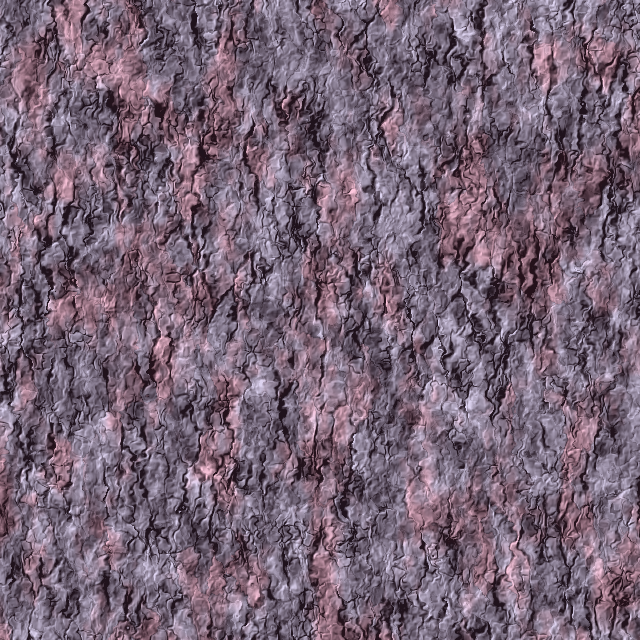
Give the GLSL for this texture, as a Shadertoy shader.

```glsl
// Weathered conifer bark: small ragged upright plates with dark broken cracks.
// Two sizes of stretched Voronoi cells and rough noise form a height field,
// lit from the upper left and tinted from cool grey to rosy brown.

#define PLATE_SCALE vec2(36.0, 13.0)
#define FLAKE_SCALE vec2(74.0, 40.0)
#define GRAIN_SCALE vec2(36.0, 17.0)
#define CRACK_WIDTH 0.0052
#define CRACK_DARK 0.44
#define RELIEF 1.15
#define GRAIN 1.35
#define BASE_TONE 0.59
#define SHADOW_COLOR vec3(0.09, 0.035, 0.07)
#define LIGHT_COLOR vec3(0.82, 0.755, 0.85)
#define ROSY_TINT vec3(1.12, 0.95, 0.94)
#define COOL_TINT vec3(0.97, 1.0, 1.015)

const vec2 LIGHT_STEP = vec2(-0.0020, 0.0018);

float hash(vec2 p) {
    vec3 q = fract(p.xyx * 0.1031);
    q += dot(q, q.yzx + 33.33);
    return fract((q.x + q.y) * q.z);
}

vec2 hash2(vec2 p) {
    return vec2(hash(p + 17.3), hash(p + 61.7));
}

float noise(vec2 p) {
    vec2 cell = floor(p), f = fract(p);
    f = f * f * (3.0 - 2.0 * f);
    float low = mix(hash(cell), hash(cell + vec2(1, 0)), f.x);
    float high = mix(hash(cell + vec2(0, 1)), hash(cell + vec2(1, 1)), f.x);
    return mix(low, high, f.y);
}

// Rough grain: short fibres in the low octaves, crumbs in the high ones.
float grain(vec2 p) {
    float sum = 0.0, total = 0.0, amp = 1.0;
    p *= GRAIN_SCALE;
    for (int i = 0; i < 5; i++) {
        sum += amp * noise(p);
        total += amp;
        amp *= 0.9;
        p = p * vec2(1.7, 1.9) + vec2(13.7, 7.9);
    }
    return sum / total;
}

// Ragged outlines: gentle sway, jagged steps and fine chips.
vec2 warp(vec2 p) {
    vec2 sway = vec2(noise(p * vec2(16, 13)), noise(p * 14.0 + 40.0)) - 0.5;
    vec2 jag = vec2(noise(p * vec2(62, 55) + 9.0), noise(p * 65.0 + 80.0)) - 0.5;
    vec2 chip = vec2(noise(p * 160.0 + 5.0), noise(p * 160.0 + 70.0)) - 0.5;
    return p + 0.018 * sway + 0.013 * jag + 0.008 * chip;
}

// Stretched Voronoi: x = edge distance in canvas units,
// y = how upright that edge is, z = random value of the cell.
vec3 cells(vec2 p, vec2 scale) {
    vec2 q = p * scale, cell = floor(q);
    vec2 nearest = vec2(9.0), second = vec2(9.0), id = cell;
    for (int y = -1; y <= 1; y++)
    for (int x = -1; x <= 1; x++) {
        vec2 c = cell + vec2(x, y);
        vec2 d = c + hash2(c) - q;
        if (dot(d, d) < dot(nearest, nearest)) {
            second = nearest;
            nearest = d;
            id = c;
        } else if (dot(d, d) < dot(second, second)) {
            second = d;
        }
    }
    vec2 across = (second - nearest) * scale;
    float len = max(length(across), 0.001);
    float gap = 0.5 * (dot(second, second) - dot(nearest, nearest)) / len;
    return vec3(gap, abs(across.x) / len, hash(id + 5.5));
}

// x = height, y = crack depth, z = plate value, w = surface tone.
vec4 bark(vec2 p) {
    vec2 w = warp(p);
    vec3 plate = cells(w, PLATE_SCALE);
    vec3 flake = cells(w + 0.37, FLAKE_SCALE);

    // Cracks open and close along the plate edges.
    float open = smoothstep(0.35, 0.75, noise(p * vec2(36, 19) + 3.0));
    open *= 0.7 + 0.6 * noise(p * vec2(120, 80));
    float width = CRACK_WIDTH * mix(0.35, 1.3, open);
    float crack = 1.0 - smoothstep(0.0, width, plate.x);
    crack *= mix(0.3, 1.0, plate.y) * mix(0.25, 1.15, open);

    // Short splits between flakes, in scattered places.
    float split = 1.0 - smoothstep(0.0, 0.0032, flake.x);
    split *= smoothstep(0.45, 0.8, noise(p * vec2(48, 30) + 55.0));
    crack = max(crack, 0.75 * split);

    float rough = grain(mix(p, w, 0.5));
    float height = rough + 0.07 * plate.z + 0.10 * flake.z - 0.2 * crack;
    float surface = GRAIN * (rough - 0.5) + 0.14 * (flake.z - 0.5);
    return vec4(height, crack, plate.z, surface);
}

void mainImage(out vec4 fragColor, in vec2 fragCoord) {
    vec2 p = fragCoord / iResolution.y + 2.0;
    vec4 here = bark(p);
    float slope = here.x - bark(p + LIGHT_STEP).x;

    // Tone from surface, relief, plate, faint blotches and cracks.
    float blotch = noise(p * vec2(9, 6) + 30.0) - 0.5;
    float tone = BASE_TONE + here.w + RELIEF * slope - CRACK_DARK * here.y;
    tone += 0.07 * (here.z - 0.5) + 0.06 * blotch;
    vec3 color = mix(SHADOW_COLOR, LIGHT_COLOR, clamp(tone, 0.05, 1.1));

    // Rosy flakes and patches among cool grey plates.
    float patches = noise(p * vec2(20, 11) + 90.0) + 0.4 * (here.z - 0.5);
    patches += 0.5 * (noise(p * vec2(75, 50)) - 0.5);
    color *= mix(COOL_TINT, ROSY_TINT, smoothstep(0.35, 1.0, patches));
    fragColor = vec4(color, 1.0);
}
```
